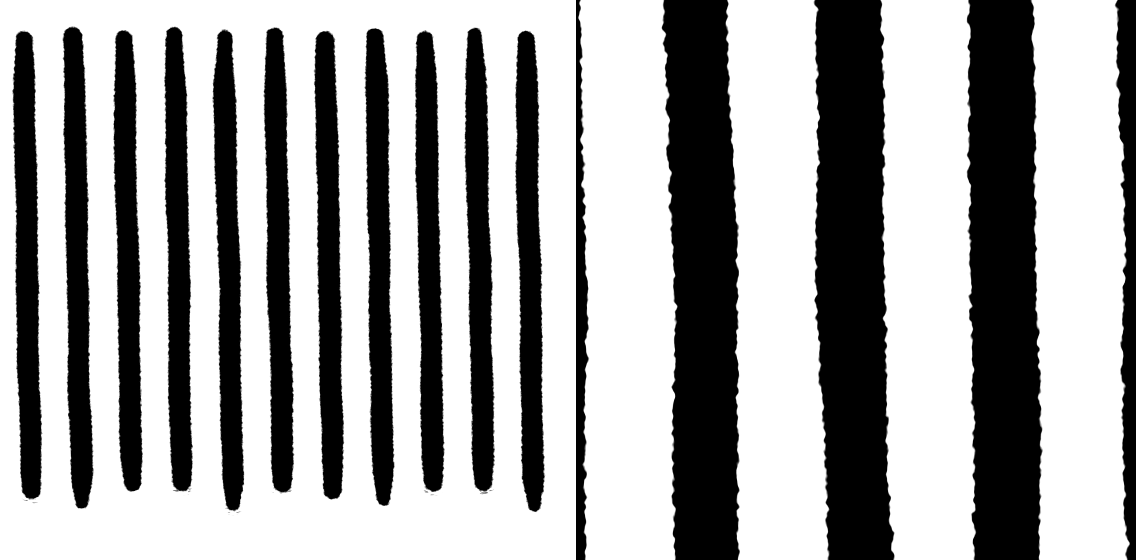
Left, the full canvas; right, a detail of the centre.
This pattern is drawn by a WebGL 1 fragment shader. Its source:

```glsl
precision highp float;

uniform vec2 u_resolution;

#define STROKES 11.0
#define PITCH 0.0897
#define FIRST_X 0.0495
#define HALF_WIDTH 0.0194
#define LEAN 0.0185
#define TOP_Y 0.945
#define BOTTOM_Y 0.107
#define WOBBLE 0.004
#define ROUGHNESS 0.0022
#define INK vec3(0.0)
#define PAPER vec3(1.0)
#define DRY_INK vec3(0.45)

const float TAU = 6.2831853;

float hash(float n) {
  return fract(sin(n * 127.1 + 3.7) * 4375.85);
}

vec2 gradient(vec2 cell) {
  float angle = TAU * fract(sin(dot(cell, vec2(127.1, 311.7))) * 4375.85);
  return vec2(cos(angle), sin(angle));
}

float gradientNoise(vec2 p) {
  vec2 i = floor(p);
  vec2 f = fract(p);
  vec2 u = f * f * f * (f * (f * 6.0 - 15.0) + 10.0);
  vec2 e = vec2(1.0, 0.0);
  float low = mix(dot(gradient(i), f),
                  dot(gradient(i + e.xy), f - e.xy), u.x);
  float high = mix(dot(gradient(i + e.yx), f - e.yx),
                   dot(gradient(i + e.xx), f - e.xx), u.x);
  return mix(low, high, u.y);
}

// Ends of each stroke: tops alternate, every third bottom runs longer
float strokeTop(float id) {
  return TOP_Y + 0.006 * mod(id, 2.0) + 0.004 * (hash(id) - 0.5);
}

float strokeBottom(float id) {
  return BOTTOM_Y - 0.017 * cos(TAU * (id - 1.0) / 3.0)
       + 0.016 * (hash(id + 20.0) - 0.5);
}

// Leaning brush stroke with tapered round ends and uneven sides
float strokeDistance(vec2 p, float id) {
  float top = strokeTop(id);
  float bottom = strokeBottom(id);
  float drift = WOBBLE * gradientNoise(vec2(id * 7.3 + 0.4, p.y * 5.0));
  float x = p.x - drift;
  float side = x < 0.0 ? 0.35 : 3.65;
  float swell = 0.0028 * gradientNoise(vec2(id * 5.7 + side, p.y * 9.0));

  float longTail = step(0.9, cos(TAU * (id - 1.0) / 3.0));
  float bottomTaper = mix(0.15, 0.38, longTail) + 0.1 * hash(id + 40.0);
  float topTaper = 0.18 + 0.14 * hash(id + 60.0);
  float taper = topTaper * smoothstep(top - 0.12, top, p.y)
              + bottomTaper * (1.0 - smoothstep(bottom, bottom + 0.065, p.y));
  float radius = HALF_WIDTH * (1.0 - taper) + swell;

  float spineY = clamp(p.y, bottom + radius, top - radius);
  return length(vec2(x, p.y - spineY)) - radius;
}

void main() {
  vec2 uv = gl_FragCoord.xy / u_resolution;
  float pixel = 1.0 / min(u_resolution.x, u_resolution.y);

  // Nearest stroke and the position relative to its centre line
  float across = uv.x - FIRST_X - LEAN * (0.5 - uv.y);
  float id = clamp(floor(across / PITCH + 0.5), 0.0, STROKES - 1.0);
  vec2 p = vec2(across - id * PITCH, uv.y);

  // Bristly edge
  float bristle = gradientNoise(uv * vec2(110.0, 150.0))
                + 0.5 * gradientNoise(uv * 290.0 + 17.0);
  float d = strokeDistance(p, id) + ROUGHNESS * bristle;
  float ink = 1.0 - smoothstep(-pixel, pixel, d);

  // Dry grey flecks trailing below some of the strokes
  float below = 1.0 - smoothstep(0.0, 0.008, p.y - strokeBottom(id));
  float fringe = below * (1.0 - smoothstep(0.003, 0.009, d));
  float fleck = smoothstep(0.12, 0.35, gradientNoise(uv * vec2(90.0, 230.0) + 5.0));
  float dry = fringe * fleck * step(0.4, hash(id + 80.0));

  vec3 color = mix(PAPER, DRY_INK, dry);
  gl_FragColor = vec4(mix(color, INK, ink), 1.0);
}
```
